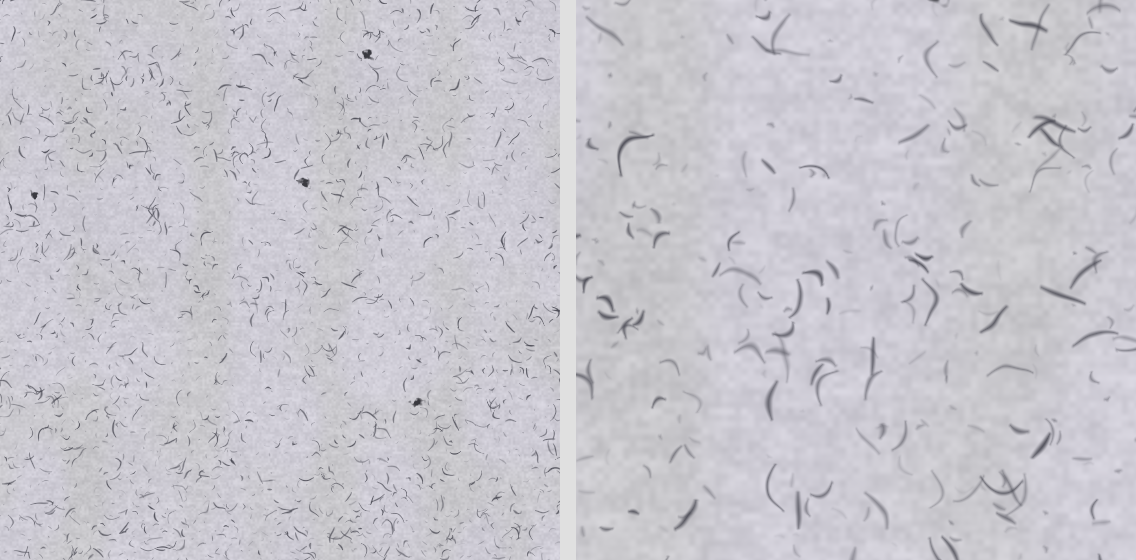
Left: the whole. Right: its middle third, enlarged.
Write a WebGL 2 fragment shader that draws this texture.

```glsl
#version 300 es
precision highp float;
// Polished pale grey metal with scattered clusters of dark, curved flakes.

#define COLONIES 15.0      // flake clusters across the canvas
#define MAX_FLAKES 12      // most flakes in one cluster
#define SPECKS 46.0        // faint short dashes across the canvas
#define BLOTCHES 5.0       // cells that may hold a dark blotch
#define FLAKE_WIDTH 0.0010 // half width of a flake
#define SOFTNESS 0.0016    // edge blur
#define WARP 0.0045        // waviness of the flakes
#define GRAIN 0.058        // strength of the surface grain
#define METAL vec3(0.806, 0.797, 0.836)
#define STAIN vec3(0.778, 0.776, 0.785)
#define INK vec3(0.27, 0.27, 0.31)

uniform vec2 u_resolution;
out vec4 fragColor;

float hash(vec2 p) {
  vec3 q = fract(vec3(p.xyx) * 0.1031);
  q += dot(q, q.yzx + 33.33);
  return fract((q.x + q.y) * q.z);
}

vec4 hash4(vec2 p) {
  return vec4(hash(p), hash(p + 37.3), hash(p + 91.7), hash(p + 153.1));
}

float noise(vec2 p) {
  vec2 i = floor(p), f = fract(p);
  f = f * f * (3.0 - 2.0 * f);
  return mix(mix(hash(i), hash(i + vec2(1, 0)), f.x),
             mix(hash(i + vec2(0, 1)), hash(i + vec2(1, 1)), f.x), f.y);
}

// Coverage of a bent, tapering stroke centred on the origin
float flake(vec2 p, float angle, float halfLength, float bend, float width) {
  float c = cos(angle), s = sin(angle);
  p = vec2(c * p.x + s * p.y, c * p.y - s * p.x);
  float t = clamp(p.x / halfLength, -1.0, 1.0);
  p.y -= bend * halfLength * (t * t - 0.4);
  float d = length(vec2(p.x - t * halfLength, p.y));
  float w = width * (1.0 - 0.6 * t * t);
  float blur = max(SOFTNESS, 0.7 / u_resolution.y);
  return 1.0 - smoothstep(w - blur, w + blur, d);
}

// Clear fraction left by the clustered flakes
float colonies(vec2 uv) {
  float clear = 1.0;
  vec2 home = floor(uv * COLONIES);
  for (int k = 0; k < 9; k++) {
    vec2 cell = home + vec2(k % 3 - 1, k / 3 - 1);
    vec4 h = hash4(cell + 11.0);
    vec2 centre = cell + 0.15 + 0.7 * h.xy;
    float lower = 1.0 - smoothstep(0.0, 0.4, cell.y / COLONIES);
    float count = 1.2 + 9.0 * pow(h.z, 1.5) + 1.8 * lower;
    for (int i = 0; i < MAX_FLAKES; i++) {
      if (float(i) >= count) break;
      vec2 seed = cell * 17.0 + float(i) * vec2(5.3, 9.1);
      vec4 a = hash4(seed + 3.0), b = hash4(seed + 271.0);
      vec2 p = (uv * COLONIES - centre - (a.xy - 0.5) * 1.1) / COLONIES;
      float angle = 6.283 * h.w + 3.0 * (a.z - 0.5);
      float halfLength = mix(0.0035, 0.0150, a.w * a.w);
      float ink = mix(0.35, 0.95, b.y);
      float width = FLAKE_WIDTH * mix(0.55, 1.35, b.z);
      clear *= 1.0 - ink * flake(p, angle, halfLength, (b.x - 0.5) * 1.3, width);
    }
  }
  return clear;
}

// Clear fraction left by the faint dashes, flatter towards the bottom
float specks(vec2 uv) {
  float clear = 1.0;
  vec2 home = floor(uv * SPECKS);
  for (int k = 0; k < 9; k++) {
    vec2 cell = home + vec2(k % 3 - 1, k / 3 - 1);
    vec4 h = hash4(cell + 401.0), g = hash4(cell + 733.0);
    float lower = 1.0 - smoothstep(0.0, 0.4, cell.y / SPECKS);
    if (g.x > 0.5 + 0.35 * lower) continue;
    vec2 p = uv - (cell + h.xy) / SPECKS;
    float angle = (h.z - 0.5) * mix(6.283, 2.2, lower);
    float halfLength = mix(0.0008, 0.0065, h.w * h.w);
    clear *= 1.0 - mix(0.1, 0.5, g.y) * flake(p, angle, halfLength, g.z - 0.5, FLAKE_WIDTH * 0.75);
  }
  return clear;
}

// Rare ragged dark spots
float blotches(vec2 uv) {
  vec2 cell = floor(uv * BLOTCHES);
  vec4 h = hash4(cell + 59.0);
  vec2 p = uv - (cell + 0.2 + 0.6 * h.xy) / BLOTCHES;
  float ragged = 0.016 * (noise(uv * 130.0) - 0.5) + 0.010 * (noise(uv * 270.0) - 0.5);
  float d = length(p * vec2(1.0, 1.3)) + ragged;
  return step(0.82, h.z) * (1.0 - smoothstep(0.002, 0.010 + 0.005 * h.w, d));
}

void main() {
  vec2 uv = gl_FragCoord.xy / u_resolution.y;

  // Surface: upright bands, warm stains, grain and fine level streaks
  float band = pow(0.5 + 0.5 * cos(6.283 * (uv.x * 4.5 - 0.65)), 3.0);
  float stain = smoothstep(0.35, 0.85, noise(uv * vec2(13.0, 8.0)) * 0.75 + band * 0.3);
  vec3 colour = mix(METAL, STAIN, stain * 0.8);
  float tone = noise(uv * 256.0 + 7.0) - 0.5 + 0.7 * (noise(uv * 95.0) - 0.5);
  tone += 0.4 * (noise(uv * vec2(35.0, 240.0)) - 0.5) + 0.35 * (noise(uv * 6.0) - 0.5);
  colour += GRAIN * tone;

  // Flakes, drawn in gently warped space
  vec2 warped = uv + WARP * (vec2(noise(uv * 75.0), noise(uv * 75.0 + 50.0)) - 0.5);
  float clear = colonies(warped) * specks(warped);
  colour = mix(INK, colour, clear);
  colour = mix(colour, INK * 0.6, 0.9 * blotches(uv));
  fragColor = vec4(colour, 1.0);
}
```
